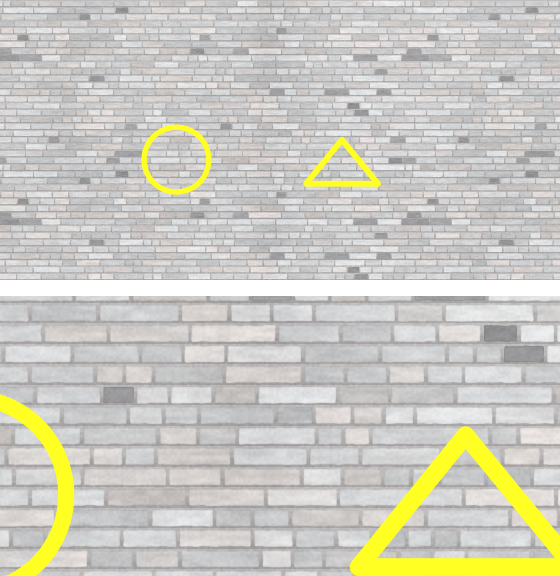
Top, the full canvas; bottom, a detail of the centre.
Write a WebGL 1 fragment shader that draws this texture.

```glsl
precision highp float;
uniform vec2 u_resolution;

const float ROWS = 41.0;          // courses over the canvas height
const float ROW_PERIOD = 24.0;    // courses before the wall repeats
const float CELL_PERIOD = 17.0;   // stretchers before the wall repeats
const float CELL_LENGTH = 0.0861; // stretcher length in canvas heights
const vec3 MORTAR_DARK = vec3(0.66, 0.65, 0.65);
const vec3 MORTAR_LIGHT = vec3(0.75, 0.74, 0.735);
const vec3 YELLOW = vec3(1.0, 1.0, 0.14);

float hash(vec2 p) {
  return fract(sin(dot(p, vec2(127.1, 311.7))) * 43758.5453);
}

float noise(vec2 p) {
  vec2 i = floor(p);
  vec2 f = fract(p);
  f = f * f * (3.0 - 2.0 * f);
  return mix(mix(hash(i), hash(i + vec2(1.0, 0.0)), f.x),
             mix(hash(i + vec2(0.0, 1.0)), hash(i + vec2(1.0, 1.0)), f.x), f.y);
}

// Uneven joint position at the start of a cell
float jointAt(float cell, float row) {
  return cell + 0.42 * (hash(vec2(mod(cell, CELL_PERIOD), row + 50.0)) - 0.5);
}

// Left end, right end and identity of the brick at u; some are cut into headers
vec3 brickSpan(float u, float row) {
  float cell = floor(u);
  if (u < jointAt(cell, row)) cell -= 1.0;
  else if (u >= jointAt(cell + 1.0, row)) cell += 1.0;
  float left = jointAt(cell, row);
  float right = jointAt(cell + 1.0, row);
  float id = mod(cell, CELL_PERIOD);
  if (hash(vec2(id + 31.0, row)) < 0.3) {
    float middle = mix(left, right, 0.5);
    if (u < middle) {
      right = middle;
    } else {
      left = middle;
      id += 0.5;
    }
  }
  return vec3(left, right, id);
}

float roundedBox(vec2 p, vec2 halfSize, float radius) {
  vec2 q = abs(p) - halfSize + radius;
  return length(max(q, 0.0)) + min(max(q.x, q.y), 0.0) - radius;
}

float segment(vec2 p, vec2 a, vec2 b) {
  vec2 ab = b - a;
  return length(p - a - ab * clamp(dot(p - a, ab) / dot(ab, ab), 0.0, 1.0));
}

float coverage(float d, float pixel) {
  return 1.0 - smoothstep(-0.6 * pixel, 0.6 * pixel, d);
}

// Pale grey with warm tints and an occasional dark brick
vec3 brickColor(vec2 key, float headerBias) {
  float tint = hash(key + 7.3);
  vec3 color = vec3(mix(0.765, 0.895, hash(key + 2.1)));
  color += mix(vec3(-0.005, 0.0, 0.004), vec3(0.018, -0.004, -0.016),
               smoothstep(0.45, 1.0, tint));
  float dark = step(0.97 - headerBias, hash(key + 13.7));
  return mix(color, vec3(0.57, 0.57, 0.58) + 0.1 * tint, dark);
}

vec3 wall(vec2 p, float pixel) {
  float y = (1.0 - p.y) * ROWS;
  float row = mod(floor(y), ROW_PERIOD);
  float u = p.x / CELL_LENGTH + hash(vec2(row, 4.0));
  vec3 span = brickSpan(u, row);
  vec2 key = vec2(span.z, row);

  // Brick face inside its joints
  float width = (span.y - span.x) * CELL_LENGTH;
  vec2 local = vec2((u - 0.5 * (span.x + span.y)) * CELL_LENGTH,
                    (fract(y) - 0.5) / ROWS);
  vec2 halfSize = vec2(0.5 * width - 0.0021, 0.5 / ROWS - 0.0025);
  float d = roundedBox(local, halfSize, 0.002);
  d += 0.0012 * (noise(p * 130.0) - 0.5);

  // Weathering: horizontal streaks, blotches and grain
  float streak = noise(p * vec2(60.0, 190.0) + 17.0 * key) - 0.5;
  float blotch = noise(p * vec2(25.0, 70.0) + 9.0 * key.yx) - 0.5;
  float grain = noise(p * 330.0) - 0.5;
  vec3 face = brickColor(key, step(width, 0.055) * 0.06);
  face += 0.065 * streak + 0.05 * blotch + 0.045 * grain;
  face -= 0.05 * smoothstep(-0.002, 0.0, d);

  // Joints are shaded just below each course
  float shade = smoothstep(0.2, 0.9, fract(y));
  vec3 mortar = mix(MORTAR_LIGHT, MORTAR_DARK, shade) + 0.07 * grain;
  vec3 color = mix(mortar, face, coverage(d, pixel));
  float broad = noise(p * vec2(4.0, 2.5) + 3.0) - 0.5;
  return color + 0.03 * broad - 0.03 * exp(-pow((p.x - 0.97) / 0.07, 2.0));
}

void main() {
  vec2 p = gl_FragCoord.xy / u_resolution.y;
  float pixel = 1.0 / u_resolution.y;
  vec3 color = wall(p, pixel);

  // Painted outlines
  float ring = abs(length(p - vec2(0.63, 0.43)) - 0.1155) - 0.0096;
  vec2 apex = vec2(1.221, 0.501);
  vec2 footLeft = vec2(1.0935, 0.344);
  vec2 footRight = vec2(1.35, 0.344);
  float triangle = min(segment(p, footLeft, footRight),
                       min(segment(p, apex, footLeft), segment(p, apex, footRight))) - 0.0105;
  color = mix(color, YELLOW, coverage(min(ring, triangle), pixel));
  gl_FragColor = vec4(color, 1.0);
}
```
